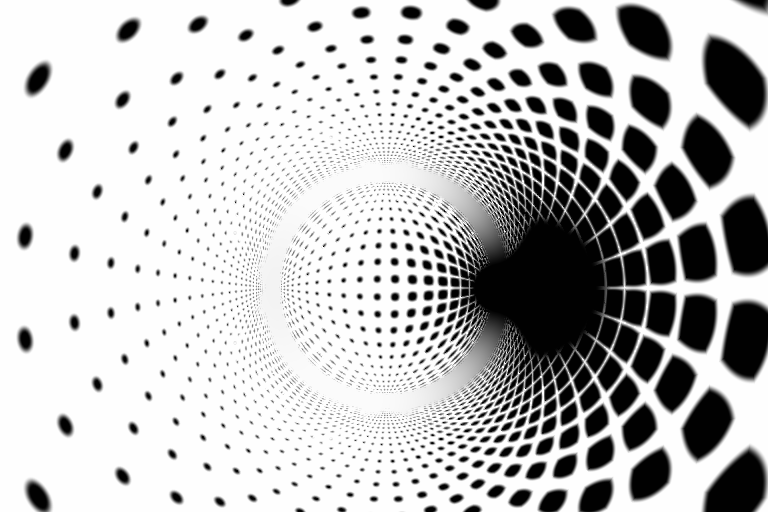
Write a Shadertoy shader that draws this background.

```glsl
// Halftone dots on two infinite planes, seen through a stereographic lens.
// Each plane is a square grid folded onto one side of a circular horizon;
// dots swell from left to right until they merge into a solid black core.

const vec2  LENS_CENTER   = vec2(0.004, -0.0625); // in canvas heights from the middle
const float LENS_RADIUS   = 0.219;
const float INNER_SPACING = 0.32;
const float OUTER_SPACING = 0.168;
const float FAR_SQUEEZE   = 0.0013; // pulls the outermost cells inward
const float LOG_KNEE      = 1.2;    // outer grid turns logarithmic beyond this
const float DOT_SIZE      = 0.40;   // fill of a cell in the middle
const float INNER_SWELL   = 0.65;   // growth of the dots to the right
const float CORE_SWELL    = 0.35;   // late extra growth inside the horizon
const float OUTER_SWELL   = 1.10;
const float POLE_THIN     = 0.28;   // shrinking at top and bottom of the horizon
const float MIN_DOT       = 0.10;
const float EDGE_SAMPLES  = 1.4;    // edge blur in screen samples
const float EDGE_CELL     = 0.06;   // edge blur relative to the cell
const vec3  PAPER = vec3(0.995);
const vec3  INK   = vec3(0.005);

// Point on the unit sphere under the stereographic projection.
vec3 toSphere(vec2 p) {
    float r2 = dot(p, p);
    return vec3(2.0 * p, 1.0 - r2) / (1.0 + r2);
}

// Linear up to the knee, logarithmic after it.
vec2 softLog(vec2 v) {
    vec2 a = abs(v) / LOG_KNEE;
    return sign(v) * LOG_KNEE * (min(a, 1.0) + log(max(a, 1.0)));
}

// Grid coordinates on the plane inside or outside the horizon.
vec2 planeGrid(vec2 p, vec3 s) {
    vec2 plane = s.xy / max(abs(s.z), 1e-4);
    if (s.z > 0.0) return asinh(plane) / INNER_SPACING;
    float r2 = dot(p, p);
    return softLog(plane / (1.0 + FAR_SQUEEZE * r2 * r2)) / OUTER_SPACING;
}

// Share of the cell width that a dot fills.
float dotFill(vec3 s) {
    float inner = INNER_SWELL * s.x + CORE_SWELL * pow(max(s.x, 0.0), 8.0);
    float swell = mix(inner, OUTER_SWELL * s.x, smoothstep(0.0, 0.4, -s.z));
    float nearHorizon = 1.0 - s.z * s.z;
    float thin = POLE_THIN * s.y * s.y * nearHorizon * nearHorizon;
    return clamp(DOT_SIZE * exp(swell) - thin, MIN_DOT, 1.1);
}

// Round when small, square when large; negative inside.
float dotDistance(vec2 grid, float fill) {
    vec2 q = 2.0 * abs(fract(grid) - 0.5);
    return mix(length(q), max(q.x, q.y), min(fill * fill, 1.0)) - fill;
}

void mainImage(out vec4 fragColor, in vec2 fragCoord) {
    vec2 p = (fragCoord - 0.5 * iResolution.xy) / iResolution.y;
    p = (p - LENS_CENTER) / LENS_RADIUS;
    vec3 sphere = toSphere(p);

    vec2 grid = planeGrid(p, sphere);
    float fill = dotFill(sphere);
    float d = dotDistance(grid, fill);

    // Soft dot edges
    float edge = EDGE_SAMPLES * length(vec2(dFdx(d), dFdy(d))) + EDGE_CELL;
    float ink = 1.0 - smoothstep(-edge, edge, d);

    // Cells too fine to resolve fade to their mean tone
    vec2 cellsPerSample = fwidth(grid);
    float tooFine = smoothstep(0.4, 0.9, max(cellsPerSample.x, cellsPerSample.y));
    ink = mix(ink, min(fill * fill, 1.0), tooFine);

    // Solid core where the dots have merged
    ink = max(ink, smoothstep(0.93, 1.0, fill));

    fragColor = vec4(mix(PAPER, INK, ink), 1.0);
}
```
